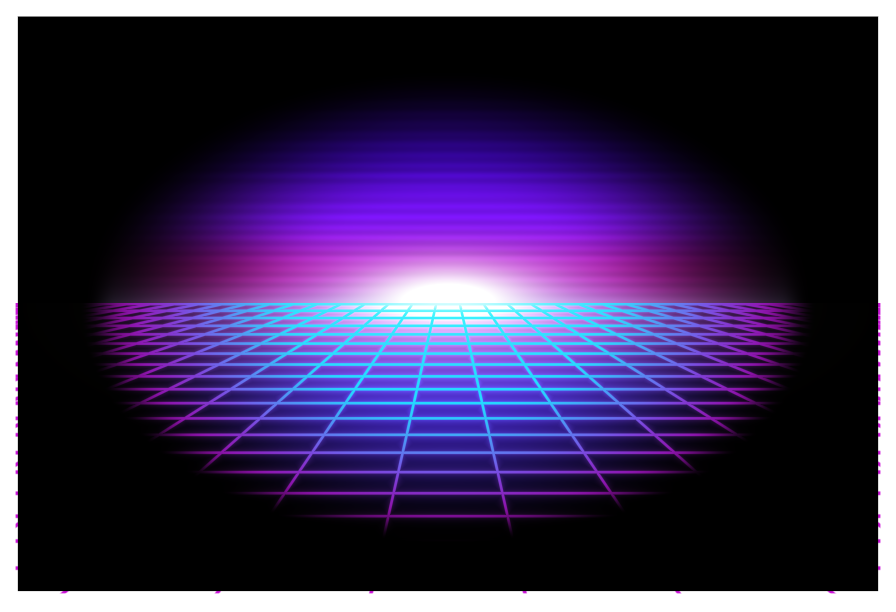
This background is drawn by a Shadertoy shader. Its source:

```glsl
float hash(float n) {
    return fract(sin(n * 127.1) * 43758.5453);
}

float noise(float t) {
    float i = floor(t), f = fract(t);
    return mix(hash(i), hash(i + 1.0), f * f * (3.0 - 2.0 * f));
}

// Signed distance to an axis-aligned box
float box(vec2 p, vec2 halfSize) {
    vec2 d = abs(p) - halfSize;
    return length(max(d, 0.0)) + min(max(d.x, d.y), 0.0);
}

// Distances to the nearest grid row (x) and column (y), at a depth below the horizon
vec2 gridDistance(float x, float depth) {
    float row = log(1.0 + max(depth - 0.002, 0.0) / 0.126) / 0.0826;
    float rowGap = 0.0826 * (0.126 + depth);
    float columnGap = 0.038 + 0.45 * depth;
    float column = x / columnGap;
    float across = abs(fract(column) - 0.5) * columnGap;
    return vec2(abs(fract(row + 0.5) - 0.5) * rowGap,
                across / sqrt(1.0 + 0.2 * column * column));
}

vec3 skyColor(vec2 p, float r) {
    float h = p.y;
    vec3 pink = mix(vec3(0.76, 0.18, 0.82), vec3(0.55, 0.02, 0.45), smoothstep(0.1, 0.45, abs(p.x)));
    vec3 color = mix(pink, vec3(0.46, 0.07, 0.93), smoothstep(0.05, 0.15, h));
    color = mix(color, vec3(0.27, 0.02, 0.83), smoothstep(0.13, 0.26, h));

    // Scan stripes
    float stripe = 0.5 + 0.5 * sin(h * 370.0);
    color *= 0.91 + 0.1 * stripe + 0.1 * noise(h * 110.0);
    color *= smoothstep(1.02, 0.42, r);

    // Horizon haze
    float haze = exp(-h / 0.028 - p.x * p.x / 0.17) * smoothstep(1.0, 0.92, r);
    return mix(color, vec3(0.72, 0.73, 0.95), 0.85 * haze);
}

vec3 floorColor(vec2 p, float r, float pixel) {
    float depth = -p.y;
    vec2 grid = gridDistance(p.x, depth);
    float nearest = min(grid.x, grid.y);

    // Lit ground
    vec3 color = mix(vec3(0.40, 0.10, 0.58), vec3(0.24, 0.12, 0.74), smoothstep(0.03, 0.16, depth));
    color *= smoothstep(1.0, 0.35, r);
    color += vec3(0.42, 0.38, 0.30) * exp(-pow(p.x / 0.3, 2.0) - pow(depth / 0.11, 2.0));
    color = mix(color, vec3(1), min(1.0, 1.2 * exp(-pow(p.x / 0.17, 2.0) - pow(depth / 0.04, 2.0))));

    // Neon lines and their halo
    vec3 neon = mix(vec3(0.10, 0.93, 1.0), vec3(0.50, 0.34, 0.96), smoothstep(0.4, 0.78, r));
    neon = mix(neon, vec3(0.62, 0.04, 0.70), smoothstep(0.66, 0.95, r));
    float fade = smoothstep(1.02, 0.86, r);
    float line = smoothstep(0.0018 + pixel, 0.0018 - 0.5 * pixel, nearest);
    color += 0.32 * mix(neon, vec3(0.7, 0.3, 0.9), 0.5) * exp(-nearest / 0.005) * fade;
    return mix(color, neon, 0.88 * line * fade);
}

void mainImage(out vec4 fragColor, in vec2 fragCoord) {
    float pixel = 1.0 / iResolution.y;
    vec2 p = (fragCoord - 0.5 * iResolution.xy) * pixel;
    vec2 q = p - vec2(0.0, 0.005);
    float r = length(p / vec2(0.59, 0.38));

    // Sky above the horizon, grid below it
    vec3 ground = floorColor(vec2(q.x, min(q.y, 0.0)), r, pixel);
    vec3 sky = skyColor(vec2(q.x, max(q.y, 0.0)), r);
    vec3 color = mix(ground, sky, smoothstep(-0.5 * pixel, 0.5 * pixel, q.y));

    // Rising sun glow
    float reach = q.y > 0.0 ? 0.06 : 0.012;
    float glow = 1.3 * exp(-pow(q.x / 0.15, 2.0) - pow(q.y / reach, 2.0));
    glow *= q.y > 0.0 ? 1.0 : 0.6;
    color = mix(color, vec3(1), min(glow, 1.0));

    // White border with grid ends peeking out
    float edge = box(p - vec2(0.0, 0.0035), vec2(0.703, 0.4695));
    vec2 grid = gridDistance(q.x, max(-q.y, 0.0));
    float ends = smoothstep(0.003 + pixel, 0.003 - pixel, min(grid.x, grid.y));
    ends *= step(q.y, 0.0) * smoothstep(0.005, 0.002, edge);
    vec3 border = mix(vec3(1), vec3(0.80, 0.08, 0.85), ends);
    color = mix(color, border, smoothstep(-0.5 * pixel, 0.5 * pixel, edge));

    fragColor = vec4(clamp(color, 0.0, 1.0), 1.0);
}
```
